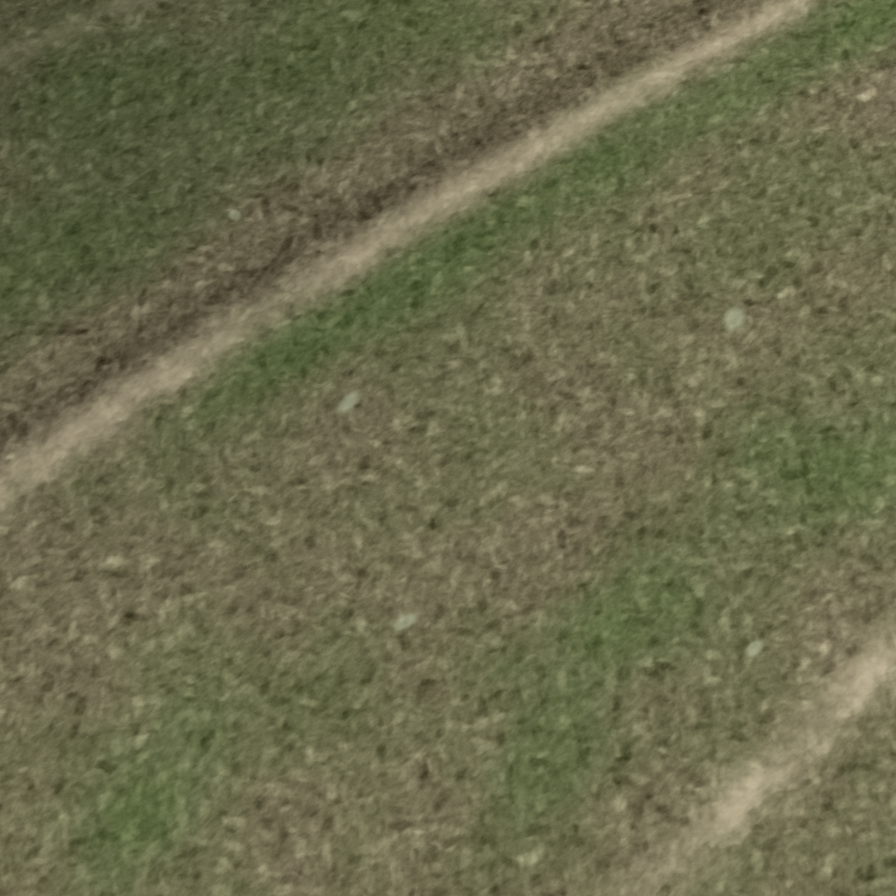
Give the GLSL for this texture, as a three.js fragment shader.

```glsl
// Rough turf strewn with dry leaf litter, crossed by pale worn wheel tracks.
// Soft blobs place grass and soil, curves place the tracks, and layers of
// rotated elliptical flecks over gradient noise form the litter relief.
#define SOIL vec3(0.452, 0.422, 0.325)
#define GRASS vec3(0.350, 0.400, 0.245)
#define DUST vec3(0.690, 0.645, 0.535)
#define SHADE vec3(0.285, 0.255, 0.185)
#define PALE_LEAF vec3(0.640, 0.660, 0.540)
#define LITTER_SCALE 44.0
#define LITTER_CONTRAST 0.21
#define GRAIN_CONTRAST 0.17
#define LEAF_ANGLE 0.72

varying vec2 vUv;

vec2 hash2(vec2 p) {
  vec3 q = fract(p.xyx * vec3(0.1031, 0.1030, 0.0973));
  q += dot(q, q.yzx + 33.33);
  return fract((q.xx + q.yz) * q.zy);
}

float gradientNoise(vec2 p) {
  vec2 i = floor(p), f = fract(p);
  vec2 u = f * f * (3.0 - 2.0 * f);
  float a = dot(hash2(i) - 0.5, f);
  float b = dot(hash2(i + vec2(1.0, 0.0)) - 0.5, f - vec2(1.0, 0.0));
  float c = dot(hash2(i + vec2(0.0, 1.0)) - 0.5, f - vec2(0.0, 1.0));
  float d = dot(hash2(i + 1.0) - 0.5, f - 1.0);
  return 2.0 * mix(mix(a, b, u.x), mix(c, d, u.x), u.y);
}

float fbm(vec2 p) {
  float sum = 0.0, amp = 0.6;
  for (int i = 0; i < 4; i++) {
    sum += amp * gradientNoise(p);
    p = mat2(1.6, 1.2, -1.2, 1.6) * p + 7.3;
    amp *= 0.55;
  }
  return sum;
}

vec2 turn(vec2 p, float angle) {
  float c = cos(angle), s = sin(angle);
  return vec2(c * p.x + s * p.y, c * p.y - s * p.x);
}

// Overlapping leaf flecks, light and dark, one per cell
float flecks(vec2 p) {
  vec2 cell = floor(p);
  float sum = 0.0;
  for (int y = -1; y <= 1; y++) {
    for (int x = -1; x <= 1; x++) {
      vec2 id = cell + vec2(float(x), float(y));
      vec2 look = hash2(id + 91.7);
      vec2 d = turn(p - id - hash2(id), LEAF_ANGLE + (look.x - 0.5) * 2.0);
      float r = length(d * vec2(1.25, 2.5));
      sum += (look.y - 0.48) * (1.0 - smoothstep(0.25, 1.0, r));
    }
  }
  return sum;
}

// Soft elliptical area, tilted by an angle
float blob(vec2 p, vec2 center, vec2 radius, float angle) {
  vec2 d = turn(p - center, angle) / radius;
  return exp(-dot(d, d));
}

float leaf(vec2 p, vec2 center, vec2 radius, float angle) {
  float r = length(turn(p - center, angle) / radius);
  return 1.0 - smoothstep(0.45, 1.15, r);
}

float band(float d, float halfWidth) {
  return exp(-d * d / (halfWidth * halfWidth));
}

void main() {
  vec2 p = vUv;
  float broad = fbm(p * 7.0 + 3.0);
  float ragged = fbm(turn(p, 0.58) * vec2(24.0, 48.0));
  vec2 w = p + 0.05 * vec2(broad, fbm(p * 9.0 + 20.0));

  // Signed heights above the three tracks
  float mainTrack = p.y - (0.458 + 0.68 * p.x - 0.082 * p.x * p.x);
  float cornerTrack = p.y - (0.01 + 0.99 * (p.x - 0.73));
  float farTrack = p.y - (0.935 + 0.42 * p.x);

  // Grass cover
  float grass = 0.22 + 0.75 * broad;
  grass += 0.65 * blob(w, vec2(0.30, 0.93), vec2(0.30, 0.10), 0.3);
  grass += 0.60 * blob(w, vec2(0.06, 0.70), vec2(0.18, 0.08), 0.4);
  grass += 0.75 * band(mainTrack + 0.065, 0.045) * smoothstep(0.08, 0.3, p.x);
  grass += 0.70 * blob(w, vec2(0.95, 0.48), vec2(0.12, 0.08), 0.5);
  grass += 0.60 * blob(w, vec2(0.70, 0.30), vec2(0.15, 0.06), 0.5);
  grass += 0.55 * blob(w, vec2(0.60, 0.15), vec2(0.08, 0.06), 0.5);
  grass += 0.65 * blob(w, vec2(0.18, 0.12), vec2(0.07, 0.14), -0.5);
  grass += 0.35 * blob(w, vec2(0.90, 0.78), vec2(0.16, 0.07), 0.4);
  grass -= 0.60 * band(mainTrack - 0.075, 0.055);
  grass -= 0.40 * blob(w, vec2(0.97, 0.89), vec2(0.09, 0.07), 0.0);
  grass = clamp(grass, 0.0, 1.0);
  vec3 color = mix(SOIL, GRASS, grass);

  // Shaded bank beside the main track
  float bank = band(mainTrack - 0.043, 0.026) * (0.65 - 0.3 * p.x);
  color = mix(color, SHADE, clamp(bank + 0.4 * ragged * bank, 0.0, 1.0));

  // Worn dust, broken along its length
  float wear = band(mainTrack + 0.014 * ragged, mix(0.033, 0.015, p.x));
  wear *= 0.78 + 0.7 * ragged - 0.4 * blob(p, vec2(0.30, 0.65), vec2(0.05), 0.0);
  float corner = band(cornerTrack + 0.05 * ragged, 0.046);
  corner *= 0.38 + 0.6 * ragged + 0.55 * blob(p, vec2(0.97, 0.245), vec2(0.055), 0.0)
    + 0.55 * blob(p, vec2(0.83, 0.10), vec2(0.06), 0.0);
  float far = 0.38 * band(farTrack, 0.013);
  float dust = clamp(max(max(wear, corner), far), 0.0, 1.0);
  color = mix(color, DUST, dust);

  // Litter relief, shrinking with distance
  vec2 ground = vec2(p.x * (1.0 + 0.25 * p.y), p.y + 0.3 * p.y * p.y);
  vec2 q = ground * LITTER_SCALE + 0.5 * vec2(broad, ragged);
  float relief = flecks(q) + 0.65 * flecks(q * 1.8 + 31.0);
  float grain = fbm(turn(ground, LEAF_ANGLE) * vec2(75.0, 125.0));
  float strength = 1.0 - 0.5 * dust - 0.2 * grass;
  float light = (LITTER_CONTRAST * relief + GRAIN_CONTRAST * grain) * strength;
  color += light * vec3(1.0, 0.98, 0.88);

  // Larger pale leaves
  float pale = leaf(p, vec2(0.820, 0.644), vec2(0.016, 0.013), 1.0);
  pale = max(pale, leaf(p, vec2(0.389, 0.551), vec2(0.020, 0.009), 0.7));
  pale = max(pale, leaf(p, vec2(0.453, 0.306), vec2(0.017, 0.008), 0.5));
  pale = max(pale, leaf(p, vec2(0.842, 0.276), vec2(0.014, 0.009), 0.9));
  pale = max(pale, leaf(p, vec2(0.262, 0.760), vec2(0.008, 0.007), 0.0));
  color = mix(color, PALE_LEAF + 0.3 * light, 0.75 * pale);

  // Dimmer toward the upper left
  color *= 1.03 - 0.26 * blob(p, vec2(0.0, 1.0), vec2(0.5), 0.0);
  gl_FragColor = vec4(clamp(color, 0.0, 1.0), 1.0);
}
```
